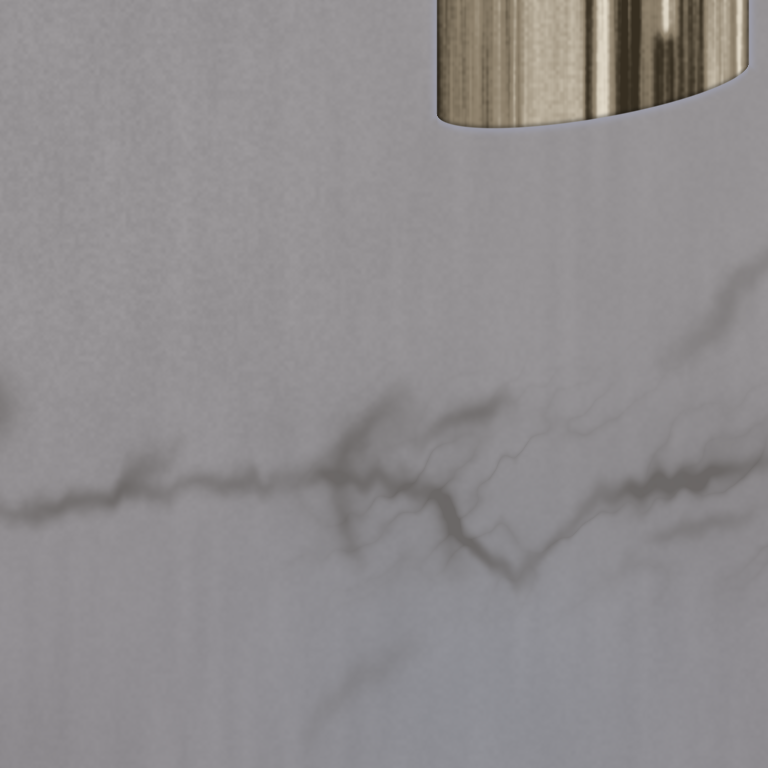
A WebGL 2 fragment shader for this texture:

```glsl
#version 300 es
precision highp float;
// Soft grey marbled surface with smoky diagonal veins and a polished metal
// cylinder entering from the top. Veins are blurred strokes and ridged noise in
// a warped space; the metal is a ramp over vertical bands, cut by an ellipse.
uniform vec2 u_resolution;
out vec4 fragColor;

float hash(vec2 p) {
    vec3 q = fract(p.xyx * vec3(0.1031, 0.1030, 0.0973));
    q += dot(q, q.yzx + 33.33);
    return fract((q.x + q.y) * q.z);
}

float noise(vec2 p) {
    vec2 i = floor(p), f = fract(p);
    f = f * f * (3.0 - 2.0 * f);
    return mix(mix(hash(i), hash(i + vec2(1, 0)), f.x),
               mix(hash(i + vec2(0, 1)), hash(i + 1.0), f.x), f.y);
}

float fbm(vec2 p) {
    float sum = 0.0, amp = 0.5;
    for (int i = 0; i < 4; i++) {
        sum += amp * noise(p);
        p = mat2(1.6, 1.2, -1.2, 1.6) * p + 7.3;
        amp *= 0.5;
    }
    return sum;
}

float bell(float x, float width) {
    return exp(-x * x / (width * width));
}

float band(float x, float from, float to, float soft) {
    return smoothstep(from - soft, from + soft, x) * (1.0 - smoothstep(to - soft, to + soft, x));
}

// Blurred line from a to b, fading towards both ends
float stroke(vec2 p, vec2 a, vec2 b, float width) {
    vec2 d = b - a;
    float t = clamp(dot(p - a, d) / dot(d, d), 0.0, 1.0);
    return bell(length(p - a - d * t), width) * (0.45 + 2.2 * t * (1.0 - t));
}

float veins(vec2 p) {
    vec2 w = p + 0.05 * (vec2(fbm(p * 11.0), fbm(p * 11.0 + 40.0)) - 0.47);
    w.y += 0.018 * (noise(vec2(p.x * 55.0, p.y * 8.0)) - 0.5);

    // Main vein: nearly level, with one deep dip
    float path = 0.33 + 0.045 * smoothstep(0.05, 0.25, w.x)
               - 0.13 * bell(w.x - 0.67, 0.08) + 0.03 * smoothstep(0.8, 1.0, w.x);
    float v = 0.75 * bell(w.y - path, 0.017) * (0.35 + 0.9 * noise(vec2(p.x * 13.0, 3.0)));

    // Side branches
    v += 0.55 * stroke(w, vec2(0.15, 0.36), vec2(0.22, 0.42), 0.015);
    v += 0.60 * stroke(w, vec2(0.42, 0.38), vec2(0.52, 0.47), 0.017);
    v += 0.60 * stroke(w, vec2(0.54, 0.42), vec2(0.65, 0.48), 0.016);
    v += 0.50 * stroke(w, vec2(0.44, 0.37), vec2(0.455, 0.27), 0.015);
    v += 0.50 * stroke(w, vec2(0.575, 0.37), vec2(0.60, 0.26), 0.018);
    v += 0.45 * stroke(w, vec2(0.87, 0.53), vec2(1.03, 0.69), 0.019);
    v += 0.25 * stroke(w, vec2(0.40, 0.05), vec2(0.53, 0.17), 0.019);
    v += 0.40 * stroke(w, vec2(0.84, 0.30), vec2(0.96, 0.33), 0.014);
    v += 0.65 * bell(length((p - vec2(-0.01, 0.47)) * vec2(1.3, 1.0)), 0.045);

    // Slanted wisps gathered around the vein
    vec2 slant = mat2(0.8, -0.6, 0.6, 0.8) * w;
    float ridge = 1.0 - abs(2.0 * noise(slant * vec2(9.0, 32.0)) - 1.0);
    float zone = bell(p.y - 0.36, 0.12) * (0.15 + 0.85 * smoothstep(0.3, 0.5, p.x));
    return v + zone * (0.14 + 0.32 * ridge * ridge * ridge);
}

vec3 marble(vec2 p) {
    vec3 col = mix(vec3(0.565, 0.553, 0.567), vec3(0.585, 0.573, 0.580), smoothstep(0.1, 0.7, p.y));
    col += vec3(-0.006, 0.008, 0.018) * bell(length(p - vec2(0.62, 0.1)), 0.3);
    col += 0.035 * (fbm(p * 4.0) - 0.47);
    col += 0.016 * (noise(p * vec2(50.0, 5.0)) - 0.5);
    float grain = noise(p * 150.0) + 0.5 * noise(p * 290.0) - 0.75;
    col += grain * mix(0.012, 0.030, smoothstep(0.8, 0.1, p.x) * smoothstep(0.2, 0.7, p.y));
    return mix(col, vec3(0.37, 0.355, 0.345), 0.75 * min(veins(p), 1.0));
}

// s runs from 0 to 1 across the cylinder
vec3 metal(float s, float y) {
    float tone = 0.46 + 0.28 * band(s, 0.27, 0.465, 0.012);
    tone -= 0.30 * band(s, -0.1, 0.035, 0.02) + 0.28 * band(s, 0.475, 0.50, 0.008);
    tone += 0.50 * band(s, 0.51, 0.55, 0.01) + 0.25 * bell(s - 0.25, 0.008);
    tone -= 0.40 * band(s, 0.57, 0.65, 0.012) + 0.30 * band(s, 0.69, 0.86, 0.015);
    tone += 0.25 * band(s, 0.86, 0.94, 0.015) + 0.45 * bell(s - 0.97, 0.012);
    tone += 0.75 * bell(s - 0.735, 0.03) * smoothstep(0.94, 0.97, y);
    float busy = 1.0 - 0.75 * band(s, 0.28, 0.46, 0.01);
    tone += busy * (0.30 * (noise(vec2(s * 60.0, y * 3.0)) - 0.5) + 0.16 * (noise(vec2(s * 130.0, y * 9.0)) - 0.5));
    tone += 0.08 * (noise(vec2(s * 80.0, y * 180.0)) - 0.5);
    vec3 col = mix(vec3(0.21, 0.18, 0.13), vec3(0.55, 0.50, 0.42), smoothstep(0.0, 0.5, tone));
    return mix(col, vec3(0.88, 0.85, 0.79), smoothstep(0.45, 1.05, tone));
}

void main() {
    vec2 p = gl_FragCoord.xy / u_resolution;
    float pixel = 1.0 / min(u_resolution.x, u_resolution.y);

    // Cylinder outline: straight sides, tilted elliptical lower rim
    float s = (p.x - 0.569) / 0.406;
    float t = clamp(s, 0.0, 1.0);
    float rim = mix(0.852, 0.918, t) - 0.08 * sqrt(t * (1.0 - t));
    float edge = max(abs(p.x - 0.772) - 0.203, rim - p.y);

    vec3 col = marble(p);
    col = mix(col, vec3(0.62, 0.63, 0.70), 0.6 * bell(max(edge, 0.0), 0.007));
    vec3 body = metal(s, p.y) * (1.0 - 0.3 * bell(edge, 0.004));
    col = mix(body, col, smoothstep(-pixel, pixel, edge));
    fragColor = vec4(col, 1.0);
}
```
